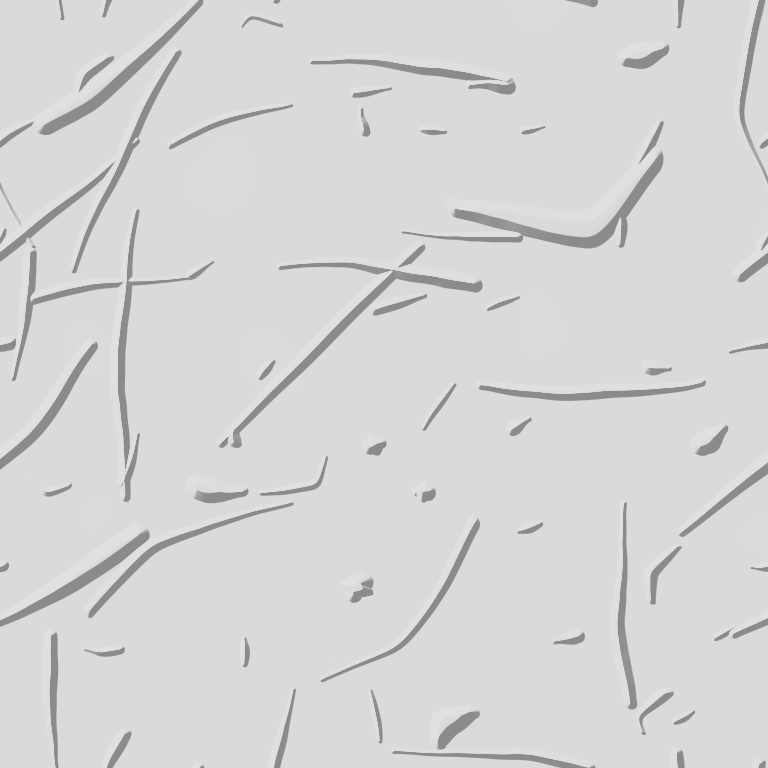
A Shadertoy shader for this texture map:

```glsl
#define GRID 8.0          // strokes per side of the scatter grid
#define LONGEST 0.19      // half length of the longest stroke
#define THICKNESS 0.0072  // typical half width of a stroke
#define BLOB_SIZE 0.020   // half width of the broad drops
#define BEVEL 0.013       // width of the sloping rim
#define WARP 0.012        // waviness of the strokes
#define SOFTNESS 0.0017   // blur of the shading
#define PLAIN_GREY 0.856
#define SHADE_GREY 0.545
#define GLINT 0.022
#define SEED 17.0

const vec2 TO_LIGHT = vec2(-0.7071, 0.7071);

vec4 hash4(vec2 p) {
    vec4 q = fract(p.xyxy * vec4(0.1031, 0.1030, 0.0973, 0.1099));
    q += dot(q, q.wzxy + 33.33);
    return fract((q.xxyz + q.yzzw) * q.zywx);
}

float gradientNoise(vec2 p) {
    vec2 i = floor(p), f = fract(p);
    vec2 u = f * f * f * (f * (f * 6.0 - 15.0) + 10.0);
    vec2 o = vec2(0.0, 1.0);
    float a = dot(hash4(i + o.xx).xy * 2.0 - 1.0, f - o.xx);
    float b = dot(hash4(i + o.yx).xy * 2.0 - 1.0, f - o.yx);
    float c = dot(hash4(i + o.xy).xy * 2.0 - 1.0, f - o.xy);
    float d = dot(hash4(i + o.yy).xy * 2.0 - 1.0, f - o.yy);
    return mix(mix(a, b, u.x), mix(c, d, u.x), u.y);
}

// Depth inside one tapered, bent stroke; negative outside
float strokeDepth(vec2 p, vec2 cell) {
    vec4 place = hash4(cell + SEED);
    vec4 form = hash4(cell + SEED + 41.0);
    vec4 kind = hash4(cell + SEED + 83.0);

    float halfLength = mix(0.013, LONGEST, place.z * place.z * place.z);
    float radius = THICKNESS * mix(0.65, 1.25, form.x) + 0.02 * halfLength;
    if (kind.x < 0.13) {
        radius = BLOB_SIZE * mix(0.6, 1.1, form.x);
        // Most broad shapes are short drops, a few stay long
        halfLength = kind.x < 0.025 ? 0.13 : mix(0.004, 0.035, place.z);
    }

    // Local frame, wrapped around the canvas
    vec2 center = (cell + 0.5 + 0.95 * (place.xy - 0.5)) / GRID;
    vec2 q = fract(p - center + 0.5) - 0.5;
    if (length(q) > halfLength * 1.3 + 0.05) return -1.0;
    float angle = mix(-0.22, 1.72, place.w);
    float c = cos(angle), s = sin(angle);
    q = vec2(c * q.x + s * q.y, c * q.y - s * q.x);

    // Soft kink somewhere along the stroke
    float bend = (form.y - 0.5) * (kind.y < 0.35 ? 1.4 : 0.25);
    float x = q.x - (form.z - 0.5) * halfLength;
    float corner = 0.12 * halfLength + 0.003;
    q.y -= bend * (sqrt(x * x + corner * corner) - corner);
    q.y *= inversesqrt(1.0 + bend * bend);

    // Taper away from the thickest point
    float along = clamp(q.x / halfLength, -1.0, 1.0);
    float peak = mix(-0.8, 0.9, form.w);
    radius *= mix(0.42, 1.0, 0.5 + 0.5 * cos(1.9 * (along - peak)));
    q.x -= along * halfLength;
    return radius - length(q);
}

// Relief: bevelled strokes with gently domed tops
float relief(vec2 p) {
    p += WARP * vec2(gradientNoise(p * 7.0 + 3.0), gradientNoise(p * 7.0 + 57.0));
    p += 0.12 * WARP * gradientNoise(p * 34.0 + 20.0);
    float depth = 0.0;
    for (float j = 0.0; j < GRID; j++)
        for (float i = 0.0; i < GRID; i++)
            depth = max(depth, strokeDepth(p, vec2(i, j)));
    return min(depth, BEVEL + 0.1 * (depth - BEVEL));
}

void mainImage(out vec4 fragColor, in vec2 fragCoord) {
    float size = min(iResolution.x, iResolution.y);
    vec2 p = fragCoord / size;

    // Slope along the light gives the shaded and the lit side
    float reach = max(SOFTNESS, 0.7 / size);
    vec2 offset = reach * TO_LIGHT;
    float slope = (relief(p + offset) - relief(p - offset)) / (2.0 * reach);
    float shade = smoothstep(0.02, 0.6, slope);
    float lit = smoothstep(0.05, 0.9, -slope);

    float grey = mix(PLAIN_GREY, SHADE_GREY, shade) + GLINT * lit;
    grey += 0.003 * gradientNoise(p * 5.0);
    fragColor = vec4(vec3(grey), 1.0);
}
```
